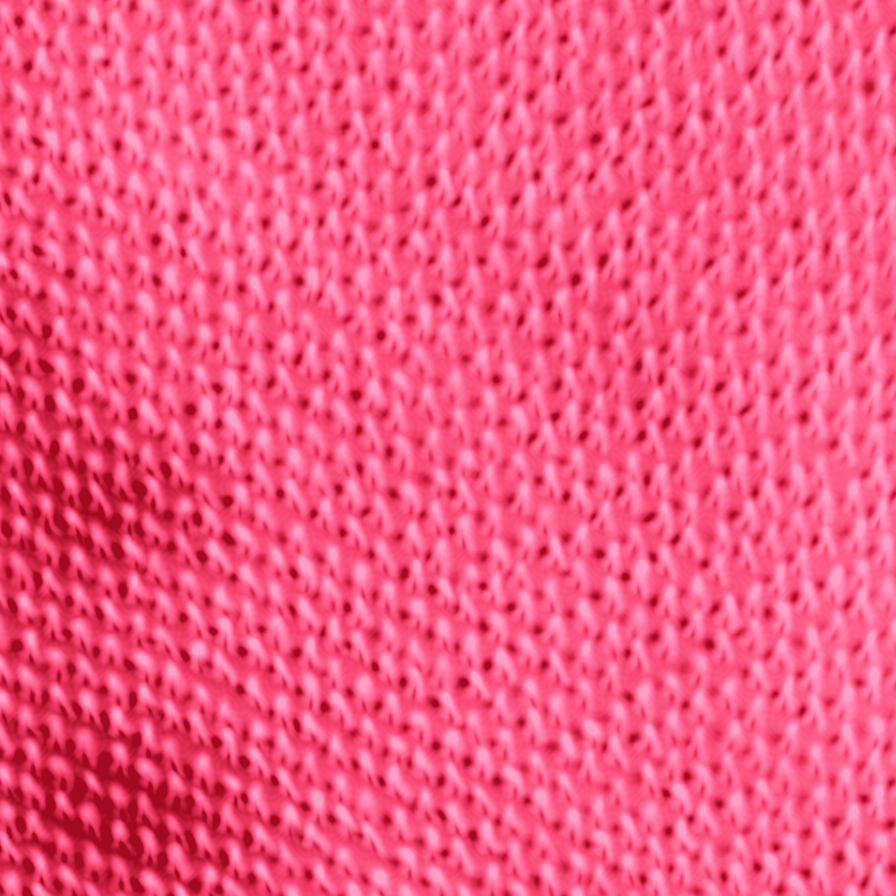
A Shadertoy shader for this texture:

```glsl
// Pink knitted cloth: half-dropped rows of small looped stitches with soft fold shadows.

vec2 hash2(vec2 p) {
    vec3 h = fract(vec3(p.xyx) * vec3(0.1031, 0.1030, 0.0973));
    h += dot(h, h.yzx + 33.33);
    return fract((h.xx + h.yz) * h.zy);
}

float blob(vec2 p, vec2 radius) {
    p /= radius;
    return exp(-dot(p, p));
}

// Rounded strand from a to b: 1 on its axis, 0 at its rim.
float strand(vec2 p, vec2 a, vec2 b, float radius) {
    vec2 pa = p - a, ba = b - a;
    float d = length(pa - ba * clamp(dot(pa, ba) / dot(ba, ba), 0.0, 1.0));
    return 1.0 - smoothstep(0.0, radius, d);
}

// Tone 0 is the deepest shadow, tone 5 the highlight.
vec3 pinkRamp(float tone) {
    vec3 c = mix(vec3(0.67, 0.06, 0.16), vec3(0.85, 0.16, 0.30), clamp(tone, -0.2, 1.0));
    c = mix(c, vec3(0.96, 0.25, 0.42), clamp(tone - 1.0, 0.0, 1.0));
    c = mix(c, vec3(0.99, 0.35, 0.52), clamp(tone - 2.0, 0.0, 1.0));
    c = mix(c, vec3(1.00, 0.44, 0.61), clamp(tone - 3.0, 0.0, 1.0));
    c = mix(c, vec3(1.00, 0.53, 0.70), clamp(tone - 4.0, 0.0, 1.0));
    return c + vec3(0.0, 0.09, 0.07) * clamp(tone - 5.0, 0.0, 1.0);
}

// Broad light over the cloth, dim in the folds at the lower left.
float foldLight(vec2 uv) {
    float light = 0.6 * smoothstep(0.0, 0.6, uv.x + 0.35 * uv.y);
    light -= 1.5 * blob(uv - vec2(0.12, 0.44), vec2(0.13, 0.08));
    light -= 1.7 * blob(uv - vec2(0.14, 0.09), vec2(0.16, 0.10));
    light -= 1.1 * blob(uv - vec2(0.00, 0.62), vec2(0.09, 0.10));
    light -= 0.6 * blob(uv - vec2(0.05, 0.25), vec2(0.20, 0.35));
    light -= 0.4 * blob(uv - vec2(0.70, 0.62), vec2(0.15, 0.18));
    light += 0.5 * blob(uv - vec2(0.18, 0.82), vec2(0.15, 0.13));
    light += 0.5 * blob(uv - vec2(0.97, 0.35), vec2(0.18, 0.45));
    return light + 0.14 * sin(17.0 * uv.x + 11.0 * uv.y + 2.0 * sin(9.0 * uv.y));
}

void mainImage(out vec4 fragColor, in vec2 fragCoord) {
    vec2 uv = fragCoord / iResolution.xy;

    // Slow sway of the cloth and uneven yarn tension.
    vec2 cloth = uv + 0.003 * sin(uv.yx * vec2(13.0, 16.0) + 1.5 * sin(uv * 8.0));
    cloth += 0.0022 * sin(uv.yx * vec2(96.0, 118.0) + 2.0 * sin(uv * vec2(61.0, 53.0)));

    // Slanted grid: 32 columns, about 24 rows, steeper toward the right.
    float rise = cloth.y + 0.48 * cloth.x + 0.18 * cloth.x * cloth.x;
    vec2 grid = vec2(32.0 * (cloth.x + 0.07 * cloth.y), 25.5 * rise - 0.8 * rise * rise);
    float shear = (0.48 + 0.36 * uv.x) * 24.0 / 32.0;

    float across = smoothstep(0.1, 0.9, 0.6 * uv.x + 0.5 * uv.y);
    float lean = mix(-0.30, 0.28, across);

    float yarn = 0.0, knob = 0.0, pocket = 0.0;
    for (int j = -1; j <= 1; j++) {
        for (int i = -1; i <= 1; i++) {
            vec2 id = floor(grid) + vec2(i, j);
            vec2 rnd = hash2(id + 50.0);
            vec2 p = grid - id - 0.5 - 0.26 * (rnd - 0.5);
            p.y -= shear * p.x;

            // Dark hollow between stitches, turned along the fold.
            vec2 h = p - vec2(-0.42, -0.02);
            h.y -= mix(-0.40, 0.30, across) * h.x;
            pocket = max(pocket, blob(h, vec2(0.27, 0.18)) * (0.45 + 0.9 * rnd.y));

            // Two legs meet under a small bright knob.
            p.x -= lean * p.y;
            vec2 top = vec2(0.04, 0.20);
            float legs = max(strand(p, top, vec2(-0.24, -0.20), 0.34),
                             strand(p, top, vec2(0.24, -0.34), 0.35));
            yarn = max(yarn, legs * (0.75 + 0.5 * rnd.y));
            knob = max(knob, blob(p - top, vec2(0.23, 0.25)) * (0.5 + 0.7 * rnd.x));
            pocket = max(pocket, 0.5 * blob(p - vec2(0.0, -0.34), vec2(0.11, 0.16)));
        }
    }

    // Faint valleys between rows, clearest in the lower left.
    float rowBand = (0.3 - 0.25 * across) * cos(6.2832 * (grid.y - 0.58));

    // Fine fuzz of the fibres.
    float fuzz = sin(310.0 * uv.x + 4.0 * sin(140.0 * uv.y)) * sin(270.0 * uv.y + 3.0 * sin(190.0 * uv.x));

    float relief = 1.8 * knob - 2.3 * pocket + 1.5 * (yarn - 0.5) + rowBand;
    float tone = 2.85 + foldLight(uv) + mix(1.4, 1.1, across) * relief + 0.2 * fuzz;
    fragColor = vec4(pinkRamp(tone), 1.0);
}
```
